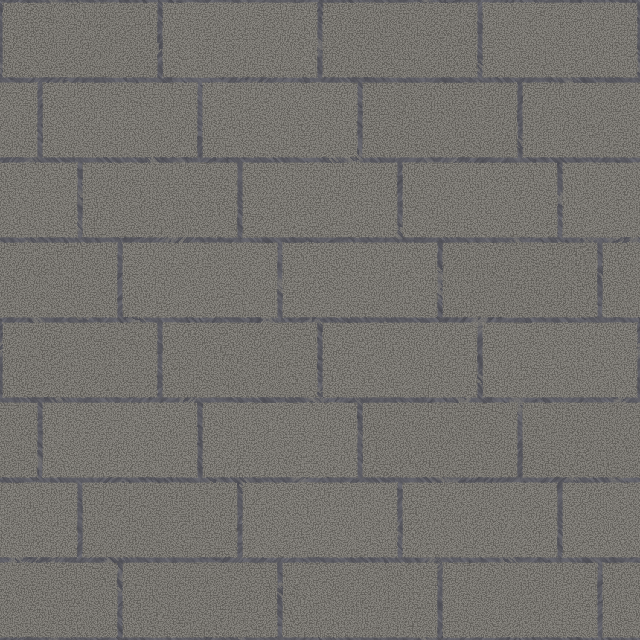
Reproduce this texture procedurally as a WebGL 2 fragment shader.

```glsl
#version 300 es
precision highp float;

uniform vec2 u_resolution;
out vec4 fragColor;

const vec2 GRID = vec2(4.0, 8.0);            // bricks across and down
const float ROW_SHIFT = 0.25;                // brick lengths gained per row, going down
const float JOINT_HALF_WIDTH = 0.0040;
const float EDGE_ROUGHNESS = 0.0012;
const vec2 GRAIN_CELLS = vec2(420.0);
const vec2 STREAK_CELLS = vec2(190.0, 46.0); // across and along each streak
const vec2 WEAR_CELLS = vec2(30.0);
const float WORN_SHARE = 0.22;               // share of wear cells that fade the joint
const float BRICK_VARIATION = 0.008;
const vec3 STONE_DARK = vec3(0.385, 0.375, 0.355);
const vec3 STONE_LIGHT = vec3(0.540, 0.530, 0.508);
const vec3 MORTAR_DARK = vec3(0.285, 0.285, 0.310);
const vec3 MORTAR_LIGHT = vec3(0.430, 0.430, 0.460);
const vec3 MORTAR_WORN = vec3(0.460, 0.455, 0.460);
const float TAU = 6.2831853;

vec3 hash3(vec2 p) {
    vec3 q = fract(p.xyx * vec3(0.1031, 0.1030, 0.0973));
    q += dot(q, q.yxz + 33.33);
    return fract((q.xxy + q.yzz) * q.zyx);
}

// Wrapping cellular noise: x = distance to the nearest point, y = its random value
vec2 cellular(vec2 p, vec2 period) {
    vec2 base = floor(p);
    vec2 nearest = vec2(8.0, 0.0);
    for (int j = -1; j <= 1; j++) {
        for (int i = -1; i <= 1; i++) {
            vec2 cell = base + vec2(i, j);
            vec3 h = hash3(mod(cell, period) + 0.5);
            float dist = length(cell + h.xy - p);
            if (dist < nearest.x) nearest = vec2(dist, h.z);
        }
    }
    return nearest;
}

// Slow wrapping undulation in -1..1
float undulation(vec2 uv) {
    return 0.5 * sin(TAU * (3.0 * uv.x + 2.0 * uv.y) + 2.0 * sin(TAU * 5.0 * uv.y))
         + 0.5 * sin(TAU * (7.0 * uv.x - 4.0 * uv.y) + 1.5 * sin(TAU * 6.0 * uv.x));
}

// Diagonal brush marks whose slant changes over the surface
float mortarStreaks(vec2 uv) {
    vec2 diagonal = vec2(uv.x + uv.y, uv.x - uv.y);
    vec2 falling = cellular(diagonal * STREAK_CELLS, STREAK_CELLS);
    vec2 rising = cellular(diagonal.yx * STREAK_CELLS, STREAK_CELLS);
    vec2 mark = mix(falling, rising, smoothstep(0.1, 0.4, undulation(uv)));
    return clamp(0.6 * mark.y + 0.5 * (1.0 - mark.x) - 0.05, 0.0, 1.0);
}

void main() {
    vec2 uv = gl_FragCoord.xy / u_resolution;
    float pixel = 1.0 / min(u_resolution.x, u_resolution.y);

    // Staggered brick layout
    vec2 brick = uv * GRID;
    brick.x -= ROW_SHIFT * (GRID.y - 1.0 - floor(brick.y));
    vec2 toEdge = (0.5 - abs(fract(brick) - 0.5)) / GRID;
    float jointDistance = min(toEdge.x, toEdge.y);
    vec2 brickId = mod(floor(brick), GRID);

    // Speckled stone
    float speck = 1.0 - smoothstep(0.1, 0.8, cellular(uv * GRAIN_CELLS, GRAIN_CELLS).x);
    vec3 stone = mix(STONE_DARK, STONE_LIGHT, speck);
    stone += BRICK_VARIATION * (hash3(brickId + 7.5).x - 0.5);

    // Streaked mortar with faded patches
    float streak = mortarStreaks(uv);
    vec2 patchCell = cellular(uv * WEAR_CELLS, WEAR_CELLS);
    float wear = step(1.0 - WORN_SHARE, patchCell.y) * (1.0 - smoothstep(0.15, 0.6, patchCell.x));
    wear *= smoothstep(0.3, 0.75, streak);
    vec3 mortar = mix(MORTAR_DARK, MORTAR_LIGHT, streak);
    mortar = mix(mortar, MORTAR_WORN, 0.75 * wear);

    // Joint with slightly chipped edges, thinned where worn
    float border = jointDistance - JOINT_HALF_WIDTH + EDGE_ROUGHNESS * (streak - 0.5);
    float joint = 1.0 - smoothstep(-0.5 * pixel, 0.5 * pixel, border);
    joint *= 1.0 - 0.5 * wear;

    fragColor = vec4(mix(stone, mortar, joint), 1.0);
}
```
